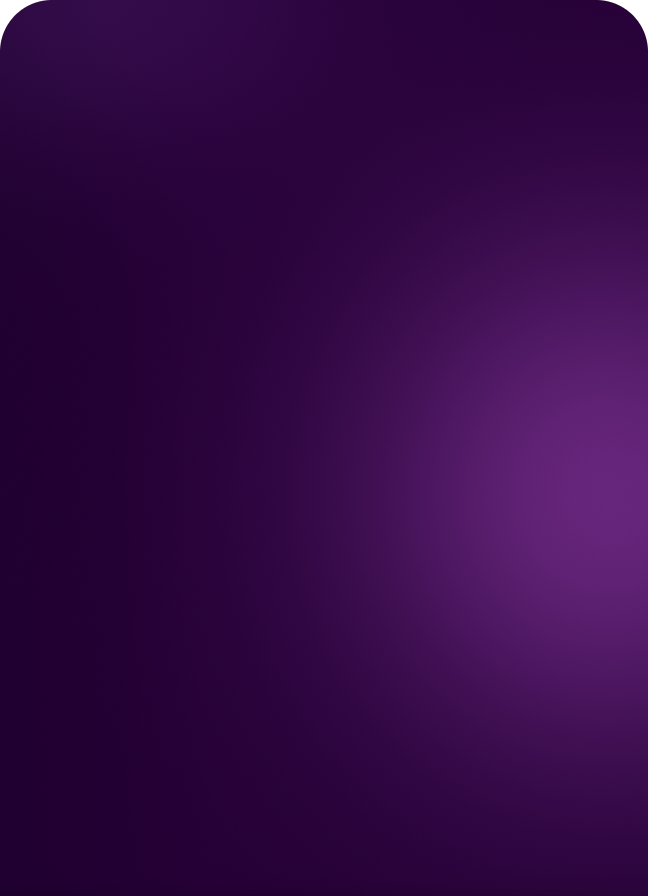
A WebGL 1 fragment shader for this background:

```glsl
precision highp float;
// A dark violet panel with rounded top corners on white.
// Gaussian falloffs give a wide purple glow at the right and a faint one at
// the upper left; a trace of hashed grain keeps the gradients from banding.

uniform vec2 u_resolution;

float hash(vec2 p) {
  return fract(sin(dot(p, vec2(127.1, 311.7))) * 43758.5453);
}

// Soft elliptical light: 1 at its centre, fading with distance.
float glow(vec2 p, vec2 centre, vec2 radius) {
  vec2 d = (p - centre) / radius;
  return exp(-dot(d, d));
}

void main() {
  // Both axes are measured in canvas widths.
  vec2 p = gl_FragCoord.xy / u_resolution.x;
  float top = u_resolution.y / u_resolution.x;
  float pixel = 1.0 / u_resolution.x;

  // Base, slightly deeper along the left side.
  vec3 color = mix(vec3(0.125, 0.0, 0.190), vec3(0.145, 0.0, 0.212),
                   smoothstep(0.0, 0.35, p.x));

  // Main glow, then the faint haze at the upper left.
  color += vec3(0.255, 0.148, 0.272)
         * glow(p, vec2(0.94, 0.448 * top), vec2(0.39, 0.41));
  color += vec3(0.065, 0.045, 0.085)
         * glow(p, vec2(0.14, top), vec2(0.38, 0.24));

  // Narrow shade along the bottom edge.
  color *= 1.0 - 0.12 * exp(-p.y / 0.012);

  // Grain of less than one tone step.
  color += (hash(gl_FragCoord.xy) - 0.5) / 255.0;

  // Rounded top corners; the bottom corners stay square.
  float corner = 0.08;
  vec2 q = vec2(abs(p.x - 0.5) - 0.5, p.y - top) + corner;
  float edge = length(max(q, 0.0)) - corner;
  float inside = clamp(0.5 - edge / pixel, 0.0, 1.0);

  gl_FragColor = vec4(mix(vec3(1.0), color, inside), 1.0);
}
```
